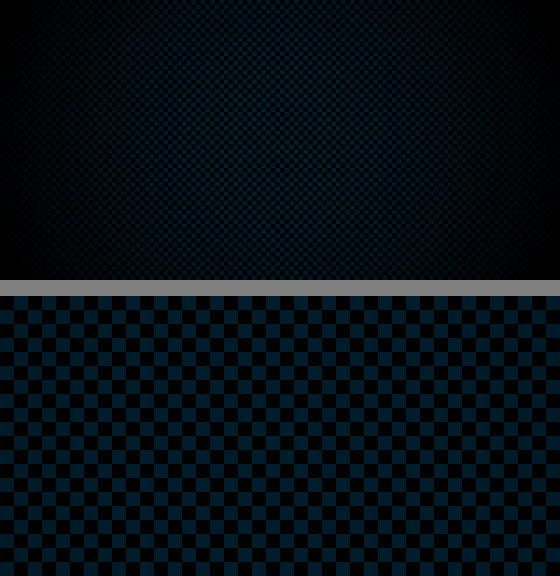
Top, the full canvas; bottom, a detail of the centre.
Give the GLSL for this pattern, as a WebGL 1 fragment shader.

```glsl
precision highp float;
// Dark blue checkerboard of small squares, lit from the centre and fading to black.

uniform vec2 u_resolution;

const float REPEATS_ACROSS = 60.0;
const float GLOW_RADIUS = 0.52;
const vec3 SQUARE_COLOUR = vec3(0.0, 0.112, 0.168);
const vec3 GAP_COLOUR = vec3(0.0, 0.002, 0.004);

// Square wave from -1 to 1 with period 1 and edges softened over one pixel
vec2 squareWave(vec2 p, float pixel) {
  vec2 edgeDistance = 0.25 - abs(fract(p) - 0.5);
  vec2 wave = clamp(edgeDistance / (0.5 * pixel), -1.0, 1.0);
  return wave;
}

// Coverage of the lit squares, two per repeat
float checker(vec2 p, float pixel) {
  vec2 wave = squareWave(p + 0.25, pixel);
  return 0.5 + 0.5 * wave.x * wave.y;
}

// Round glow, 1 at the centre and 0 beyond the radius
float glow(vec2 p, float radius) {
  float r = length(p) / radius;
  return max(1.0 - r * r, 0.0);
}

void main() {
  // Canvas units: width is 1, origin at the lower left
  vec2 uv = gl_FragCoord.xy / u_resolution.x;
  vec2 centre = 0.5 * u_resolution / u_resolution.x;

  float pixel = REPEATS_ACROSS / u_resolution.x;
  float lit = checker(uv * REPEATS_ACROSS, pixel);
  float light = glow(uv - centre, GLOW_RADIUS);

  vec3 colour = mix(GAP_COLOUR, SQUARE_COLOUR, lit) * light;
  gl_FragColor = vec4(colour, 1.0);
}
```
